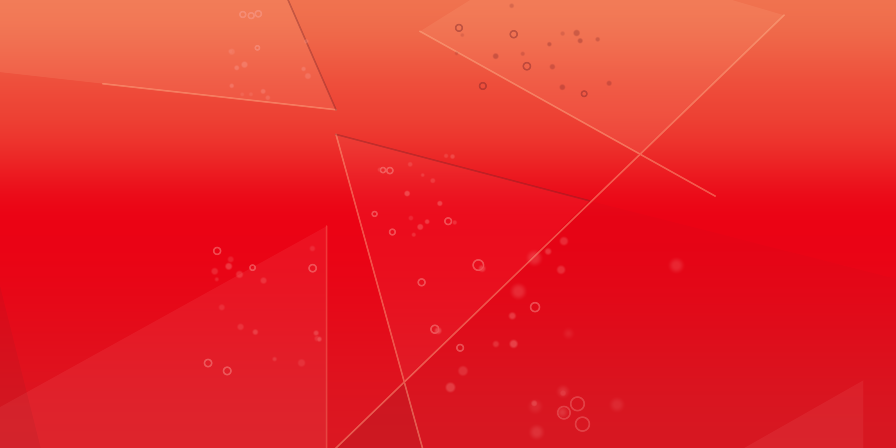
Write a Shadertoy shader that draws this background.

```glsl
// Warm orange-to-red gradient crossed by translucent angular panes,
// thin highlight lines and clusters of small bubbles.
// Panes are convex quads, lines are segments, bubbles are hashed scatters.

const vec3 ORANGE = vec3(0.94, 0.45, 0.31);
const vec3 CORAL = vec3(0.93, 0.25, 0.20);
const vec3 SCARLET = vec3(0.92, 0.01, 0.08);
const vec3 CRIMSON = vec3(0.86, 0.09, 0.13);
const vec3 PEACH = vec3(1.0, 0.72, 0.56);
const vec3 ROSE = vec3(0.98, 0.65, 0.62);
const vec3 SHADE = vec3(0.45, 0.12, 0.14);

vec2 hash2(float n) {
    return fract(sin(vec2(n * 12.99, n * 78.23) + 1.7) * 4375.85);
}

// Signed distance to a line, positive on its left side
float side(vec2 p, vec2 a, vec2 b) {
    vec2 d = normalize(b - a);
    return d.x * (p.y - a.y) - d.y * (p.x - a.x);
}

// Coverage of a convex quad with counter-clockwise corners
float pane(vec2 p, vec2 a, vec2 b, vec2 c, vec2 d, float px) {
    float inside = min(min(side(p, a, b), side(p, b, c)),
                       min(side(p, c, d), side(p, d, a)));
    return smoothstep(-0.5 * px, 0.5 * px, inside);
}

float stroke(vec2 p, vec2 a, vec2 b, float px) {
    vec2 d = b - a;
    float t = clamp(dot(p - a, d) / dot(d, d), 0.0, 1.0);
    return 1.0 - smoothstep(0.0008, 0.0008 + px, length(p - a - d * t));
}

// Scattered bubbles: every fourth is a ring, the others are discs
float bubbles(vec2 p, vec2 center, vec2 extent, int count, float size,
              float blur, float seed, float px) {
    float cover = 0.0;
    for (int i = 0; i < count; i++) {
        float id = seed + float(i);
        vec2 spot = center + extent * (2.0 * hash2(id) - 1.0);
        vec2 look = hash2(id + 51.3);
        float radius = size * mix(0.55, 1.0, look.x);
        float dist = length(p - spot) - radius;
        float soft = blur + px;
        float disc = 1.0 - smoothstep(-soft, 0.5 * px + 0.3 * blur, dist);
        float ring = 1.0 - smoothstep(0.0008, 0.0008 + px, abs(dist));
        float shape = i % 4 == 0 ? ring : disc * mix(0.35, 0.8, look.y);
        cover = max(cover, shape);
    }
    return cover;
}

vec3 backdrop(float y) {
    vec3 color = mix(CRIMSON, SCARLET, smoothstep(0.0, 0.5, y));
    color = mix(color, CORAL, smoothstep(0.5, 0.76, y));
    return mix(color, ORANGE, smoothstep(0.7, 1.02, y));
}

void mainImage(out vec4 fragColor, in vec2 fragCoord) {
    float px = 1.0 / iResolution.y;
    vec2 p = fragCoord / iResolution.y;
    p.x *= 2.0 * iResolution.y / iResolution.x;
    vec3 color = backdrop(p.y);

    // Shared corners of the panes
    vec2 tipA = vec2(0.75, 0.755);
    vec2 leftB = vec2(0.9375, 0.93);
    vec2 rightB = vec2(1.75, 0.966);
    vec2 apexC = vec2(0.75, 0.70);
    vec2 crossC = vec2(0.904, 0.148);
    vec2 rightC = vec2(1.315, 0.552);
    vec2 tipD = vec2(0.729, 0.495);
    vec2 tipF = vec2(1.927, 0.151);

    // Light panes
    float upperLeft = pane(p, vec2(-2.0, 1.063), tipA, vec2(0.206, 2.0), vec2(-2.0, 2.0), px);
    float upperRight = pane(p, leftB, vec2(1.427, 0.656), rightB, vec2(1.236, 1.117), px);
    float middle = pane(p, apexC, crossC, rightC, mix(rightC, apexC, 0.5), px);
    float lowerLeft = pane(p, vec2(-0.1, 0.036), vec2(-0.1), vec2(0.729, -0.1), tipD, px);
    float lowerRight = pane(p, vec2(1.485, -0.1), vec2(1.7, -0.1), vec2(1.927, -0.1), tipF, px);
    color = mix(color, PEACH, 0.14 * upperLeft + 0.13 * upperRight);
    color = mix(color, ROSE, 0.06 * middle + 0.09 * (lowerLeft + lowerRight));

    // Shaded panes
    float corner = pane(p, vec2(-0.1, 0.76), vec2(-0.1), vec2(0.0, -0.1), vec2(0.116, -0.1), px);
    float wedge = pane(p, crossC, vec2(0.646, -0.1), vec2(0.8, -0.1), vec2(0.97, -0.1), px);
    float field = pane(p, rightC, vec2(0.65, -0.1), vec2(2.1, -0.1), vec2(2.1, 0.352), px);
    color = mix(color, SHADE, 0.10 * corner + 0.10 * wedge + 0.04 * field);

    // Highlight and shadow lines
    float light = stroke(p, vec2(0.23, 0.813), tipA, px);
    light = max(light, stroke(p, leftB, vec2(1.596, 0.5625), px));
    light = max(light, stroke(p, rightB, vec2(0.75, 0.0), px));
    light = max(light, stroke(p, apexC, vec2(0.943, 0.0), px));
    light = max(light, 0.6 * stroke(p, tipD, vec2(0.729, 0.0), px));
    float dark = max(stroke(p, tipA, vec2(0.643, 1.0), px), stroke(p, apexC, rightC, px));
    color = mix(color, PEACH, 0.42 * light);
    color = mix(color, SHADE, 0.35 * dark);

    // Bubble clusters
    float pale = bubbles(p, vec2(0.59, 0.88), vec2(0.10, 0.10), 16, 0.008, 0.001, 3.0, px);
    pale = max(pale, bubbles(p, vec2(0.92, 0.55), vec2(0.10, 0.11), 18, 0.008, 0.001, 27.0, px));
    pale = max(pale, bubbles(p, vec2(0.59, 0.30), vec2(0.13, 0.15), 20, 0.009, 0.002, 61.0, px));
    pale = max(pale, bubbles(p, vec2(1.10, 0.27), vec2(0.16, 0.20), 17, 0.012, 0.003, 94.0, px));
    float hazy = bubbles(p, vec2(1.34, 0.23), vec2(0.20, 0.20), 12, 0.018, 0.010, 133.0, px);
    float dusky = bubbles(p, vec2(1.18, 0.89), vec2(0.20, 0.10), 18, 0.008, 0.001, 171.0, px);
    color = mix(color, ROSE, 0.42 * max(pale, 0.7 * hazy));
    color = mix(color, SHADE, 0.40 * dusky);

    fragColor = vec4(color, 1.0);
}
```
